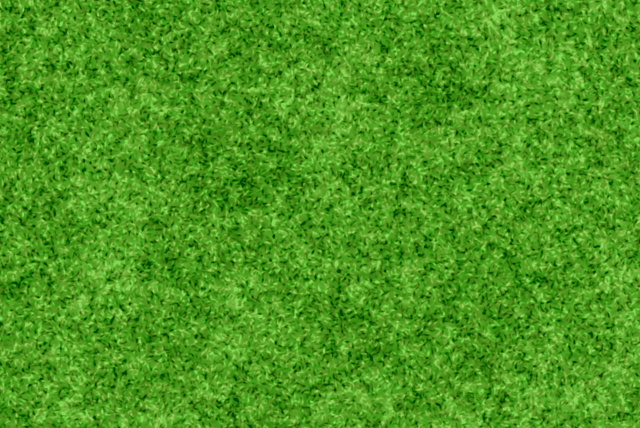
A Shadertoy shader for this texture:

```glsl
// Draws a dense, short-cropped green lawn seen from above.

#define BLADE_CELLS   92.0   // blade cells per canvas height
#define BLADES        3      // blades per cell
#define BLADE_LENGTH  0.50   // half length, in cells
#define BLADE_WIDTH   0.23   // half width, in cells
#define TUFT_CELLS    42.0   // small clumps per canvas height
#define PATCH_CELLS   5.0    // broad patches per canvas height
#define BLADE_WEIGHT  0.90
#define TUFT_WEIGHT   0.33
#define PATCH_WEIGHT  0.24
#define TINT_AMOUNT   0.022  // warm and cool variation

const float PI = 3.14159;

// Integer hash giving three values from 0 to 1
vec3 hash3(ivec2 cell, int seed) {
    uvec3 v = uvec3(cell.x + 4096, cell.y + 4096, seed);
    v = v * 1664525u + 1013904223u;
    v.x += v.y * v.z; v.y += v.z * v.x; v.z += v.x * v.y;
    v ^= v >> 16u;
    v.x += v.y * v.z; v.y += v.z * v.x; v.z += v.x * v.y;
    return vec3(v >> 8u) / 16777216.0;
}

// Value noise scaled to zero mean and about unit deviation
float valueNoise(vec2 p, int seed) {
    ivec2 cell = ivec2(floor(p));
    vec2 f = fract(p);
    f = f * f * (3.0 - 2.0 * f);
    float low  = mix(hash3(cell, seed).x, hash3(cell + ivec2(1, 0), seed).x, f.x);
    float high = mix(hash3(cell + ivec2(0, 1), seed).x, hash3(cell + ivec2(1, 1), seed).x, f.x);
    return (mix(low, high, f.y) - 0.5) / 0.2145;
}

// Broad light and dark areas, summed over three octaves
float patchNoise(vec2 p) {
    float sum = 0.0, weight = 0.7;
    for (int i = 0; i < 3; i++) {
        sum += weight * valueNoise(p, 20 + i);
        p = mat2(1.6, 1.2, -1.2, 1.6) * p + 7.3;
        weight *= 0.75;
    }
    return sum;
}

// Soft strokes at random angles, lit or shaded, with unit deviation
float bladeNoise(vec2 p) {
    ivec2 home = ivec2(floor(p));
    float sum = 0.0;
    for (int y = -1; y <= 1; y++)
    for (int x = -1; x <= 1; x++)
    for (int i = 0; i < BLADES; i++) {
        ivec2 cell = home + ivec2(x, y);
        vec3 rnd = hash3(cell, 2 * i + 1);
        float angle = PI * rnd.z;
        float light = 2.0 * hash3(cell, 2 * i + 2).x - 1.0;
        vec2 d = p - vec2(cell) - rnd.xy;
        vec2 axis = vec2(cos(angle), sin(angle));
        vec2 q = vec2(dot(d, axis) / BLADE_LENGTH,
                      dot(d, vec2(-axis.y, axis.x)) / BLADE_WIDTH);
        sum += light * exp(-dot(q, q));
    }
    float variance = float(BLADES) * PI * BLADE_LENGTH * BLADE_WIDTH / 6.0;
    return sum / sqrt(variance);
}

// Colour ramp from shaded gaps to sunlit tips
vec3 grassColor(float tone) {
    const vec3 greens[6] = vec3[6](
        vec3(0.10, 0.39, 0.01), vec3(0.20, 0.49, 0.04), vec3(0.28, 0.58, 0.10),
        vec3(0.34, 0.64, 0.14), vec3(0.41, 0.69, 0.21), vec3(0.47, 0.76, 0.27));
    const float stops[6] = float[6](-1.88, -1.07, -0.28, 0.43, 0.92, 1.64);
    int k = 0;
    for (int i = 1; i < 5; i++) if (tone > stops[i]) k = i;
    float t = (tone - stops[k]) / (stops[k + 1] - stops[k]);
    return mix(greens[k], greens[k + 1], clamp(t, -1.2, 2.2));
}

void mainImage(out vec4 fragColor, in vec2 fragCoord) {
    vec2 uv = fragCoord / iResolution.y;

    // Combine blades, tufts and patches into one tone
    float tone = BLADE_WEIGHT * bladeNoise(uv * BLADE_CELLS)
               + TUFT_WEIGHT * valueNoise(uv * TUFT_CELLS, 11)
               + PATCH_WEIGHT * patchNoise(uv * PATCH_CELLS);
    vec3 color = grassColor(tone);

    // Straw-like and cooler blades
    float tint = valueNoise(uv * BLADE_CELLS * 1.3 + 3.7, 31);
    color += TINT_AMOUNT * tint * vec3(1.0, -0.3, 0.4);

    fragColor = vec4(clamp(color, 0.0, 1.0), 1.0);
}
```
